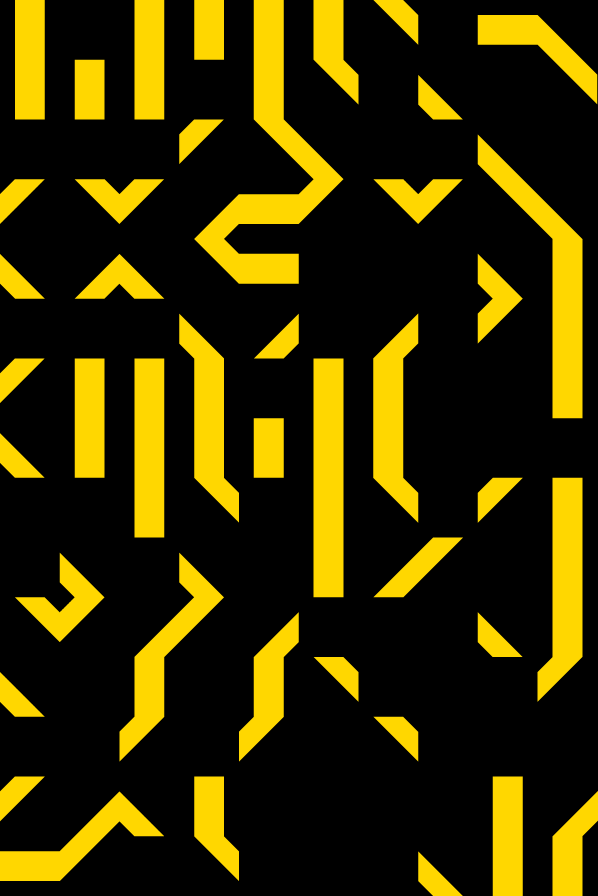
Give the GLSL for this pattern, as a Shadertoy shader.

```glsl
const vec3 BACKGROUND = vec3(0.0);
const vec3 GOLD = vec3(1.0, 0.845, 0.0);
const float ROWS = 15.0;         // tiles over the canvas height
const float HALF_WIDTH = 0.25;   // half band width, in tiles
const int SAMPLES = 4;           // subsamples per axis

// Integer hash of a lattice point, 0 to 1
float hash(ivec2 p, uint seed) {
    uint h = uint(p.x + 64) * 1597334677u ^ uint(p.y + 64) * 3812015801u ^ seed * 2654435769u;
    h = (h ^ (h >> 16)) * 2146121005u;
    h = (h ^ (h >> 15)) * 2221713035u;
    h ^= h >> 16;
    return float(h >> 8) / 16777216.0;
}

// Random side of a lattice point; alternating bias favours upright bands
bool side(ivec2 vertex, uint seed) {
    float chance = (vertex.x & 1) == 0 ? 0.36 : 0.64;
    return hash(vertex, seed) < chance;
}

float band(float offset, float halfWidth) {
    return step(abs(offset), halfWidth);
}

// Contour piece between differing vertices, some pieces left out
float tilePiece(vec2 p, ivec2 cell, uint seed) {
    bool bl = side(cell, seed);
    bool br = side(cell + ivec2(1, 0), seed);
    bool tl = side(cell + ivec2(0, 1), seed);
    bool tr = side(cell + ivec2(1, 1), seed);
    bool left = bl != tl, right = br != tr;
    bool bottom = bl != br, top = tl != tr;
    float keep = hash(cell, seed + 17u);

    // Diagonal cutting one corner
    if (left != right) {
        vec2 corner = vec2(right ? 1.0 : 0.0, top ? 1.0 : 0.0);
        vec2 q = abs(p - corner);
        return keep < 0.80 ? band(q.x + q.y - 0.5, HALF_WIDTH) : 0.0;
    }
    // Straight bars; crossings and uniform tiles stay empty
    if (bottom && !left) return keep < 0.95 ? band(p.x - 0.5, HALF_WIDTH) : 0.0;
    if (left && !bottom) return keep < 0.30 ? band(p.y - 0.5, HALF_WIDTH) : 0.0;
    return 0.0;
}

float pattern(vec2 position, uint seed) {
    return tilePiece(fract(position), ivec2(floor(position)), seed);
}

void mainImage(out vec4 fragColor, in vec2 fragCoord) {
    // Average subsamples to smooth bands and tile cuts alike
    float coverage = 0.0;
    for (int j = 0; j < SAMPLES; j++) {
        for (int i = 0; i < SAMPLES; i++) {
            vec2 jitter = (vec2(i, j) + 0.5) / float(SAMPLES) - 0.5;
            coverage += pattern((fragCoord + jitter) * ROWS / iResolution.y, 5u);
        }
    }
    coverage /= float(SAMPLES * SAMPLES);
    fragColor = vec4(mix(BACKGROUND, GOLD, coverage), 1.0);
}
```
